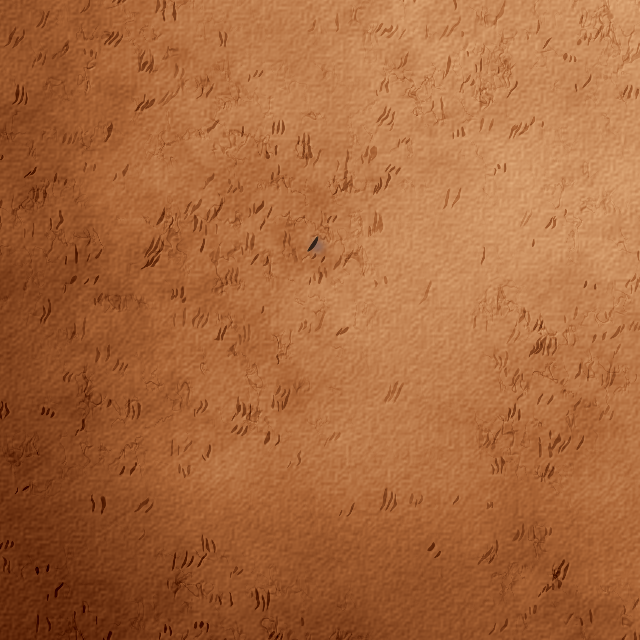
Reproduce this texture procedurally as a Shadertoy shader.

```glsl
const vec3 DARK_CLAY = vec3(0.48, 0.24, 0.10);
const vec3 MID_CLAY = vec3(0.67, 0.395, 0.21);
const vec3 PALE_CLAY = vec3(0.81, 0.58, 0.39);
const vec3 PIT_GREY = vec3(0.50, 0.40, 0.39);
const vec2 GLOW_CENTRE = vec2(0.62, 0.62);
const vec2 PIT_POS = vec2(0.490, 0.618);
const float BASE_TONE = 0.65;
const vec2 TONE_SLOPE = vec2(0.36, 0.38);
const float VIGNETTE = 0.35;
const float BLOTCH = 0.75;
const float GRAIN = 0.22;
const float GRAIN_SCALE = 230.0;
const float CRACK_DEPTH = 0.36;
const float SCRATCH_DEPTH = 0.68;
const float SCRATCH_CELLS = 21.0;
const float SCRATCH_WIDTH = 0.0013;
const float SOFT = 0.0013;

float hash(vec2 p) {
    return fract(sin(dot(p, vec2(127.1, 311.7))) * 43758.5453);
}

float noise(vec2 p) {
    vec2 i = floor(p), f = fract(p);
    f = f * f * (3.0 - 2.0 * f);
    return mix(mix(hash(i), hash(i + vec2(1, 0)), f.x),
               mix(hash(i + vec2(0, 1)), hash(i + vec2(1, 1)), f.x), f.y);
}

float fbm(vec2 p) {
    float sum = 0.0, amp = 0.5;
    for (int i = 0; i < 4; i++) {
        sum += amp * noise(p);
        p = mat2(1.6, 1.2, -1.2, 1.6) * p + 7.3;
        amp *= 0.5;
    }
    return sum / 0.9375;
}

// Worn regions where cracks and scratches gather
float wear(vec2 p) {
    return smoothstep(0.40, 0.66, fbm(p * vec2(6.0, 5.0) + 31.0));
}

// Thin meandering lines along the level sets of noise
float cracks(vec2 p) {
    p += 0.010 * (vec2(noise(p * 75.0), noise(p * 75.0 + 19.0)) - 0.5);
    float broad = abs(fbm(p * vec2(34.0, 19.0)) - 0.5);
    float fine = abs(fbm(p * vec2(64.0, 42.0) + 53.0) - 0.5);
    float gaps = smoothstep(0.45, 0.75, noise(p * 38.0 + 11.0));
    float lines = (1.0 - smoothstep(0.005, 0.035, broad))
                + 0.7 * (1.0 - smoothstep(0.005, 0.05, fine));
    return lines * gaps;
}

// One tapered stroke: x is the dark groove, y its lit right rim
vec2 stroke(vec2 d, float angle, float halfLength, float width) {
    vec2 q = vec2(dot(d, vec2(cos(angle), -sin(angle))),
                  dot(d, vec2(sin(angle), cos(angle))));
    float s = q.y / halfLength;
    q.x += 0.12 * halfLength * s * s;
    float taper = max(1.0 - s * s, 0.0);
    float groove = 1.0 - smoothstep(0.0, SOFT, abs(q.x) - width * taper);
    float rim = 1.0 - smoothstep(0.0, 0.002, abs(q.x - width - 0.002));
    return vec2(groove, rim) * smoothstep(0.0, 0.5, taper);
}

// Small groups of steep, nearly parallel strokes
vec2 scratches(vec2 p, float seed) {
    p += 0.006 * (vec2(noise(p * 90.0), noise(p * 90.0 + 5.0)) - 0.5);
    vec2 home = floor(p * SCRATCH_CELLS), marks = vec2(0.0);
    for (int j = -1; j <= 1; j++)
    for (int i = -1; i <= 1; i++) {
        vec2 cell = home + vec2(i, j);
        vec2 id = cell + seed;
        vec2 centre = (cell + vec2(hash(id), hash(id + 3.7))) / SCRATCH_CELLS;
        float chance = 0.07 + 0.36 * wear(centre);
        if (hash(id + 8.1) > chance) continue;
        float angle = mix(-0.12, 0.62, hash(id + 5.3));
        for (int k = 0; k < 3; k++) {
            float r = hash(id + 13.0 + float(k) * 2.9);
            if (k > 0 && r < 0.4) continue;
            vec2 shift = vec2(0.008 * float(k), 0.016 * (r - 0.5));
            float halfLength = mix(0.006, 0.023, r * hash(id + 1.9));
            vec2 mark = stroke(p - centre - shift, angle + 0.25 * (r - 0.5),
                               halfLength, SCRATCH_WIDTH * (0.35 + r));
            marks = max(marks, mark * mix(0.4, 1.0, hash(id + 6.6)));
        }
    }
    return marks;
}

vec3 clayRamp(float tone) {
    vec3 c = tone < 0.5 ? mix(DARK_CLAY, MID_CLAY, tone * 2.0)
                        : mix(MID_CLAY, PALE_CLAY, tone * 2.0 - 1.0);
    return clamp(c, 0.0, 1.0);
}

void mainImage(out vec4 fragColor, in vec2 fragCoord) {
    vec2 p = fragCoord / iResolution.y;
    float worn = wear(p);

    // Broad light and cloudy staining
    float tone = BASE_TONE + dot(p - 0.5, TONE_SLOPE);
    tone -= VIGNETTE * smoothstep(0.3, 0.9, length(p - GLOW_CENTRE));
    tone += BLOTCH * (fbm(p * vec2(2.6, 3.4) + 4.0) - 0.5);
    tone -= 0.13 * worn * smoothstep(0.4, 0.7, fbm(p * 22.0));

    // Pebbled grain lit from the upper left
    vec2 g = p * GRAIN_SCALE;
    tone += GRAIN * (noise(g) - noise(g + vec2(-0.6, 0.7)));
    tone += 0.5 * GRAIN * (noise(g * 0.55 + 41.0) - 0.5);

    // Cracks with a faint raised edge, then scratches
    float crackMask = 0.12 + 0.88 * worn;
    tone -= CRACK_DEPTH * crackMask * cracks(p);
    tone += 0.12 * crackMask * cracks(p + vec2(-0.002, 0.002));
    vec2 marks = max(scratches(p, 0.0), scratches(p, 47.0));
    tone += 0.12 * marks.y * (1.0 - marks.x) - SCRATCH_DEPTH * marks.x;
    vec3 color = clayRamp(tone);

    // Single smudged pit
    vec2 d = p - PIT_POS;
    float halo = exp(-dot(d - vec2(0.006, -0.003), d - vec2(0.006, -0.003)) / 0.00011);
    color = mix(color, PIT_GREY, 0.65 * halo);
    color *= 1.0 - 0.7 * stroke(d, 0.6, 0.016, 0.0025).x;

    fragColor = vec4(color, 1.0);
}
```
